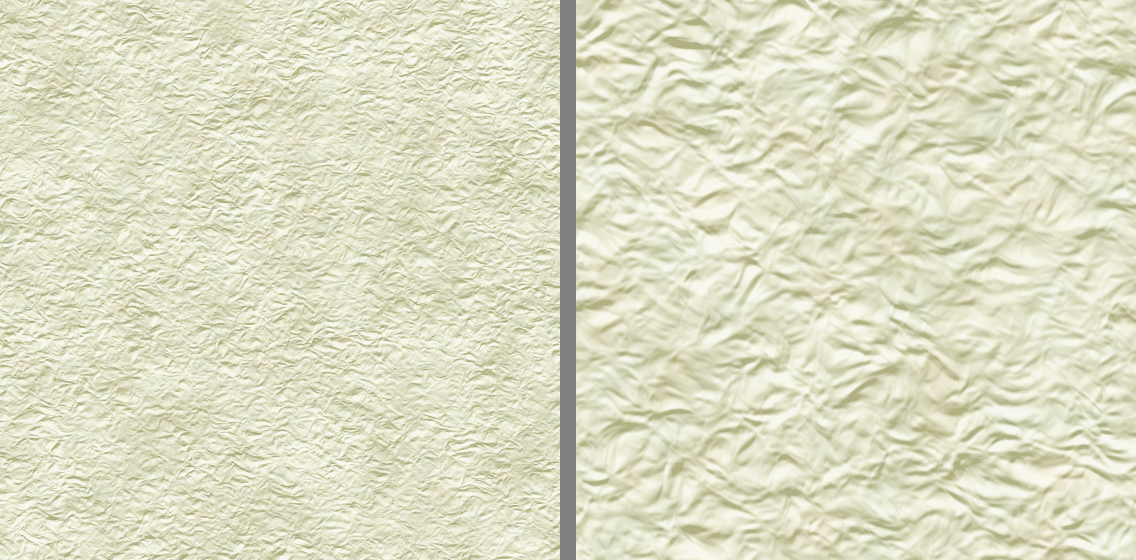
Left, the full canvas; right, a detail of the centre.
Write a WebGL 2 fragment shader that draws this texture.

```glsl
#version 300 es
precision highp float;

uniform vec2 u_resolution;
out vec4 fragColor;

// Wrinkles: cells per canvas, stretched sideways, in two crossing directions
const int OCTAVES = 4;
const float FREQUENCY[OCTAVES] = float[](25.0, 42.0, 70.0, 115.0);
const float SLOPE[OCTAVES] = float[](0.5, 1.0, 1.0, 0.55);
const float STRETCH = 0.6;
const float CROSS_ANGLE = 0.45;
const float ANGLE_DRIFT = 0.13;
const float CREST_ROUNDING = 0.005;
const float OVERHANG = 0.5;

// Bending of the wrinkle directions
const float BEND_FREQUENCY = 30.0;
const float BEND_AMOUNT = 0.009;

// Light and contrast
const vec2 LIGHT_DIRECTION = vec2(-0.25, 0.97);
const float LIGHT_REACH = 0.0012;
const float RELIEF_GAIN = 1.5;
const float PATCH_FREQUENCY = 6.0;
const float PATCH_CONTRAST = 0.5;

// Broad swells of light and shade
const float SWELL_FREQUENCY = 6.0;
const float SWELL_LIGHT = 0.8;
const float DENT_FREQUENCY = 14.0;
const float DENT_LIGHT = 0.9;

// Paper tones from deep shadow to highlight, placed by light level
const int TONES = 6;
const vec3 PAPER[TONES] = vec3[](
    vec3(0.69, 0.69, 0.51), vec3(0.77, 0.77, 0.63), vec3(0.83, 0.83, 0.71),
    vec3(0.88, 0.88, 0.78), vec3(0.93, 0.93, 0.85), vec3(0.97, 0.97, 0.93));
const float LEVEL[TONES] = float[](-2.2, -1.34, -0.66, 0.0, 0.69, 1.55);
const vec3 TINT = vec3(-0.02, 0.004, 0.012);
const float TINT_FREQUENCY = 30.0;

const float TAU = 6.28318;

uint hash(uvec2 cell, uint seed) {
    uint h = cell.x * 1597334673u ^ cell.y * 3812015801u ^ seed * 2798796415u;
    h = (h ^ (h >> 16)) * 2146121005u;
    h = (h ^ (h >> 15)) * 2221713035u;
    return h ^ (h >> 16);
}

float cornerSlope(ivec2 cell, vec2 offset, uint seed) {
    float angle = float(hash(uvec2(cell), seed) & 65535u) / 65536.0 * TAU;
    return dot(vec2(cos(angle), sin(angle)), offset);
}

float gradientNoise(vec2 p, uint seed) {
    ivec2 cell = ivec2(floor(p));
    vec2 f = fract(p);
    vec2 fade = f * f * f * (f * (f * 6.0 - 15.0) + 10.0);
    float a = cornerSlope(cell, f, seed);
    float b = cornerSlope(cell + ivec2(1, 0), f - vec2(1.0, 0.0), seed);
    float c = cornerSlope(cell + ivec2(0, 1), f - vec2(0.0, 1.0), seed);
    float d = cornerSlope(cell + ivec2(1, 1), f - vec2(1.0, 1.0), seed);
    return mix(mix(a, b, fade.x), mix(c, d, fade.x), fade.y);
}

// A narrow rounded crest wherever the noise crosses zero
float fold(vec2 p, float angle, float frequency, uint seed) {
    float c = cos(angle), s = sin(angle);
    vec2 q = vec2(c * p.x + s * p.y, c * p.y - s * p.x);
    float n = gradientNoise(q * frequency * vec2(STRETCH, 1.0), seed);
    return -sqrt(n * n + CREST_ROUNDING);
}

float paperHeight(vec2 p) {
    vec2 bend = vec2(gradientNoise(p * BEND_FREQUENCY, 1u),
                     gradientNoise(p * BEND_FREQUENCY, 2u));
    p += bend * BEND_AMOUNT;
    float height = 0.0;
    for (int i = 0; i < OCTAVES; i++) {
        uint seed = 10u + 2u * uint(i);
        float drift = ANGLE_DRIFT * (float(i) - 2.0);
        vec2 q = p + LIGHT_DIRECTION * height * OVERHANG;
        float rising = fold(q, drift + CROSS_ANGLE, FREQUENCY[i], seed);
        float falling = fold(q, drift - CROSS_ANGLE, FREQUENCY[i], seed + 1u);
        height += max(rising, falling) * SLOPE[i] / FREQUENCY[i];
    }
    return height;
}

vec3 paperColor(float light) {
    vec3 color = PAPER[0];
    for (int i = 1; i < TONES; i++) {
        float t = clamp((light - LEVEL[i - 1]) / (LEVEL[i] - LEVEL[i - 1]), 0.0, 1.0);
        color = mix(color, PAPER[i], t);
    }
    return color;
}

void main() {
    vec2 p = gl_FragCoord.xy / u_resolution.y;

    // Slope of the surface towards the light
    vec2 reach = LIGHT_DIRECTION * LIGHT_REACH;
    float slope = (paperHeight(p - reach) - paperHeight(p + reach)) / (2.0 * LIGHT_REACH);

    // Flatter and rougher areas, then broad light and shade
    float patches = 1.0 + PATCH_CONTRAST * gradientNoise(p * PATCH_FREQUENCY, 40u);
    float light = slope * RELIEF_GAIN * patches;
    light += SWELL_LIGHT * gradientNoise(p * SWELL_FREQUENCY, 42u);
    light += DENT_LIGHT * gradientNoise(p * DENT_FREQUENCY, 43u);
    vec3 color = paperColor(light);

    // Faint drift between warm and cool cream
    color += TINT * gradientNoise(p * TINT_FREQUENCY, 41u);
    fragColor = vec4(color, 1.0);
}
```
